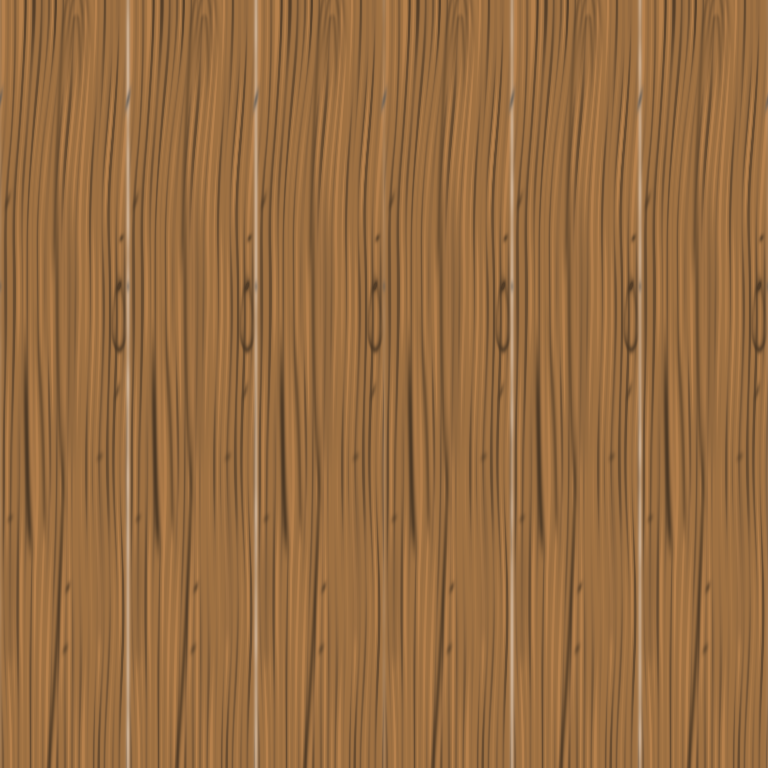
This texture is drawn by a three.js fragment shader. Its source:

```glsl
// Six upright wooden planks with streaky grain, knots, cracks and pale seams.
varying vec2 vUv;

const float PLANKS = 6.0;
const vec3 AMBER = vec3(0.625, 0.445, 0.26);
const vec3 HONEY = vec3(0.73, 0.515, 0.305);
const vec3 BROWN = vec3(0.54, 0.39, 0.24);
const vec3 UMBER = vec3(0.27, 0.20, 0.13);
const vec3 SEAM = vec3(0.82, 0.71, 0.60);
const vec3 SEAM_GREY = vec3(0.40, 0.37, 0.34);

float hash(vec2 p) {
  return fract(sin(dot(p, vec2(127.1, 311.7))) * 4375.85);
}

float noise(vec2 p) {
  vec2 i = floor(p);
  vec2 f = fract(p);
  f = f * f * (3.0 - 2.0 * f);
  return mix(mix(hash(i), hash(i + vec2(1.0, 0.0)), f.x),
             mix(hash(i + vec2(0.0, 1.0)), hash(i + 1.0), f.x), f.y);
}

float bell(float d, float width) {
  return exp(-d * d / (width * width));
}

// Bowed vertical stroke from a up to b, tapered at both ends.
float stroke(vec2 p, vec2 a, vec2 b, float bow, float width) {
  float t = (p.y - a.y) / (b.y - a.y);
  float x = mix(a.x, b.x, t) + bow * 4.0 * t * (1.0 - t);
  float taper = smoothstep(0.0, 0.18, t) * (1.0 - smoothstep(0.6, 1.0, t));
  return bell(p.x - x, width) * taper;
}

// Small dark knot, leaning with the grain.
float knot(vec2 p, vec2 center, vec2 radius) {
  vec2 q = p - center;
  q.x -= q.y * 1.5;
  q /= radius;
  return exp(-dot(q, q));
}

// Teardrop outline, heavier at its rounded foot.
float teardrop(vec2 p, vec2 center, vec2 radius) {
  vec2 q = (p - center) / radius;
  q.x *= 1.0 + 0.3 * q.y;
  float foot = 1.0 - smoothstep(-1.0, -0.3, q.y);
  return bell(length(q) - 1.0, mix(0.28, 0.12, foot)) * mix(0.5, 1.0, foot);
}

// Nested arches of grain that close near the top edge.
float arches(vec2 p) {
  float sum = 0.0;
  for (int i = 0; i < 3; i++) {
    float n = float(i);
    float drop = 0.985 + 0.03 * n - p.y;
    float leg = (0.16 + 0.10 * n) * sqrt(max(drop, 0.0));
    float fade = smoothstep(0.0, 0.01, drop) * (1.0 - smoothstep(0.02, 0.13, drop));
    sum += bell(abs(p.x - 0.59 - 0.2 * (p.y - 0.95)) - leg, 0.014) * fade;
  }
  return sum;
}

// Long curved lines and splits in the plank.
float cracks(vec2 p) {
  float d = 0.8 * stroke(p, vec2(0.33, -0.10), vec2(0.51, 0.50), 0.035, 0.016);
  d += 0.6 * stroke(p, vec2(0.51, 0.32), vec2(0.47, 0.81), -0.04, 0.015);
  d += stroke(p, vec2(0.245, 0.26), vec2(0.20, 0.60), -0.015, 0.02);
  d += 0.6 * stroke(p, vec2(0.35, 0.28), vec2(0.27, 0.62), 0.02, 0.015);
  d += 0.5 * stroke(p, vec2(0.42, 0.62), vec2(0.54, 1.06), -0.025, 0.016);
  return d + 0.45 * arches(p);
}

float knots(vec2 p) {
  float d = 0.8 * knot(p, vec2(0.95, 0.69), vec2(0.016, 0.005));
  d += 0.9 * knot(p, vec2(0.93, 0.627), vec2(0.016, 0.007));
  d += 0.6 * knot(p, vec2(0.915, 0.49), vec2(0.016, 0.010));
  d += 0.7 * knot(p, vec2(0.53, 0.235), vec2(0.016, 0.007));
  d += 0.6 * knot(p, vec2(0.51, 0.155), vec2(0.018, 0.007));
  d += 0.5 * knot(p, vec2(0.78, 0.405), vec2(0.022, 0.006));
  d += 0.5 * knot(p, vec2(0.08, 0.325), vec2(0.020, 0.006));
  d += 0.6 * knot(p, vec2(0.06, 0.738), vec2(0.016, 0.011));
  return d + 0.85 * teardrop(p, vec2(0.93, 0.588), vec2(0.046, 0.043));
}

// Dull patches of heartwood.
float patches(vec2 p) {
  float d = stroke(p, vec2(0.54, 0.36), vec2(0.49, 0.82), 0.02, 0.06);
  d += stroke(p, vec2(0.78, 0.14), vec2(0.78, 0.42), 0.0, 0.03);
  return d + stroke(p, vec2(0.08, 0.12), vec2(0.08, 0.34), 0.0, 0.035);
}

vec3 wood(vec2 p) {
  float lean = 0.11 * smoothstep(0.68, 1.0, p.y);
  float u = p.x - lean + 0.06 * (noise(p * vec2(2.5, 5.0)) - 0.5);
  float fine = noise(vec2(u * 44.0, p.y * 5.0));
  float hair = noise(vec2(u * 70.0 + 9.0, p.y * 8.0));
  float wave = 0.5 + 0.5 * sin(113.0 * u + 5.0 * noise(vec2(u * 7.0, p.y * 3.0)));
  float grain = 0.45 * fine + 0.2 * hair + 0.35 * wave;
  vec3 color = mix(BROWN, AMBER, smoothstep(0.2, 0.58, grain));
  color = mix(color, HONEY, 0.85 * smoothstep(0.62, 0.86, grain));
  float lines = 1.0 - smoothstep(0.14, 0.38, grain);
  color = mix(color, UMBER, lines * (0.5 + 0.25 * smoothstep(0.9, 1.0, p.y)));
  color = mix(color, BROWN * 0.95, 0.5 * min(patches(p), 1.0));
  color = mix(color, HONEY, 0.6 * min(cracks(p - vec2(0.04, 0.0)), 1.0));
  return mix(color, UMBER, 0.85 * min(cracks(p) + knots(p), 1.0));
}

void main() {
  float across = vUv.x * PLANKS;
  vec3 color = wood(vec2(fract(across), vUv.y));

  // Worn pale seams; every third one is almost closed.
  float joint = floor(across + 0.5);
  float offset = across - joint;
  float closed = 1.0 - step(0.5, mod(joint, 3.0));
  float wear = 0.6 + 0.4 * noise(vec2(joint * 7.0, vUv.y * 24.0));
  color = mix(color, SEAM, bell(offset, 0.015) * wear * mix(1.0, 0.25, closed));
  float slant = 1.2 * (vUv.y - 0.87) * step(0.75, vUv.y);
  float nick = bell(vUv.y - 0.87, 0.014) + 0.6 * bell(vUv.y - 0.627, 0.007);
  color = mix(color, SEAM_GREY, 0.8 * nick * bell(offset - slant, 0.014));

  gl_FragColor = vec4(color, 1.0);
}
```
